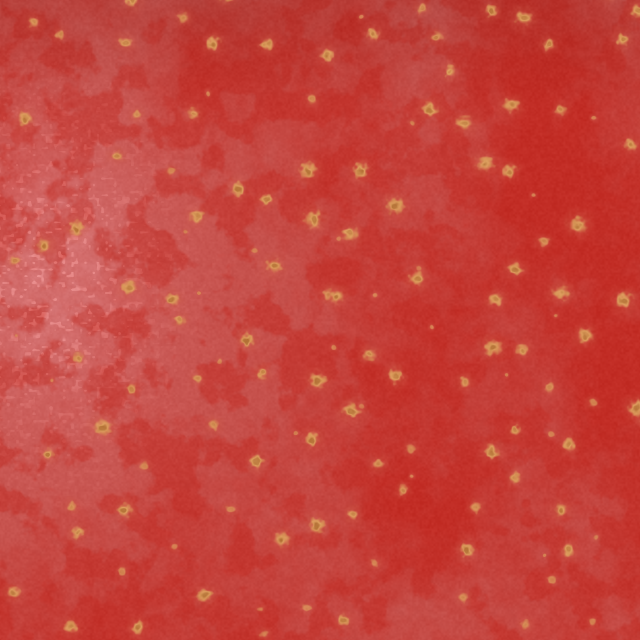
Reproduce this texture procedurally as a WebGL 1 fragment shader.

```glsl
precision highp float;
uniform vec2 u_resolution;

const vec3 DEEP_RED = vec3(0.76, 0.175, 0.145);
const vec3 ROSE = vec3(0.775, 0.315, 0.295);
const vec3 SHEEN = vec3(0.84, 0.46, 0.46);
const vec3 HALO = vec3(0.81, 0.37, 0.29);
const vec3 CORK = vec3(0.86, 0.62, 0.36);
const vec3 PIT = vec3(0.69, 0.43, 0.20);

float hash(vec2 p) {
  vec3 q = fract(vec3(p.xyx) * 0.1031);
  q += dot(q, q.yzx + 33.33);
  return fract((q.x + q.y) * q.z);
}

float noise(vec2 p) {
  vec2 cell = floor(p);
  vec2 f = fract(p);
  f = f * f * (3.0 - 2.0 * f);
  float low = mix(hash(cell), hash(cell + vec2(1.0, 0.0)), f.x);
  float high = mix(hash(cell + vec2(0.0, 1.0)), hash(cell + 1.0), f.x);
  return mix(low, high, f.y);
}

float fbm(vec2 p) {
  float sum = 0.0;
  float amp = 0.53;
  for (int i = 0; i < 4; i++) {
    sum += amp * noise(p);
    p = mat2(0.8, 0.6, -0.6, 0.8) * p * 2.03 + 17.3;
    amp *= 0.5;
  }
  return sum;
}

// Soft elliptical falloff
float glow(vec2 p, vec2 center, vec2 size) {
  vec2 d = (p - center) / size;
  return exp(-dot(d, d));
}

// Mottled red skin with a glossy patch
vec3 skin(vec2 p) {
  float wide = glow(p, vec2(0.08, 0.58), vec2(0.38, 0.42));
  float gloss = glow(p, vec2(0.08, 0.57), vec2(0.17, 0.25));
  float blotch = smoothstep(0.46, 0.62, fbm(p * 24.0 + 5.0));
  float cloud = fbm(p * vec2(6.0, 4.5) + 41.0) - 0.5;
  float pink = 0.52 + 1.7 * cloud + 0.5 * wide - 0.12 * p.x;
  pink += 0.5 * (fbm(p * 45.0 + 70.0) - 0.5);
  pink = clamp(pink, 0.0, 1.0) * (1.0 - 0.55 * blotch);
  vec3 color = mix(DEEP_RED, ROSE, pink);

  // Gloss breaks up into fine flecks
  float fleck = smoothstep(0.66, 0.9, noise(p * vec2(150.0, 190.0)));
  float shine = gloss * (0.85 - 0.45 * blotch + 0.6 * (fbm(p * 60.0) - 0.5));
  color = mix(color, SHEEN, clamp(shine, 0.0, 1.0));
  color += vec3(0.08, 0.11, 0.11) * fleck * gloss;

  // Shaded upper edge
  float shade = smoothstep(0.8, 1.05, p.y) * (0.5 + 0.5 * fbm(p * 9.0));
  return color * (1.0 - 0.1 * shade);
}

// One corky dot: pale halo, yellow ring, darker pit
vec3 dotLayer(vec3 color, vec2 d, float radius, float seed) {
  float wobble = 0.7 * (noise(d * 170.0 + seed * 91.0) - 0.5);
  float r = length(d) / radius + wobble;
  float halo = exp(-0.55 * r * r);
  float body = 1.0 - smoothstep(0.45, 1.25, r);
  float pit = 1.0 - smoothstep(0.1, 0.6, length(d / radius + 0.25 * (seed - 0.5)) + wobble);
  float big = smoothstep(0.005, 0.0095, radius);
  color = mix(color, HALO, 0.75 * halo);
  color = mix(color, CORK, body * mix(0.6, 0.95, big));
  return mix(color, PIT, pit * big * mix(0.45, 0.9, seed));
}

// Dots scattered on a jittered grid, larger toward the upper right
vec3 addDots(vec3 color, vec2 p, float grid, float share, vec2 radii, float seed) {
  vec2 home = floor(p * grid);
  for (int y = -1; y <= 1; y++) {
    for (int x = -1; x <= 1; x++) {
      vec2 cell = home + vec2(float(x), float(y));
      vec2 key = cell + seed;
      vec2 jitter = vec2(hash(key + 3.1), hash(key + 27.7));
      vec2 center = (cell + 0.06 + 0.88 * jitter) / grid;
      float density = share * mix(0.65, 1.1, smoothstep(0.0, 0.5, center.x));
      if (hash(key + 51.3) < density) {
        float radius = mix(radii.x, radii.y, hash(key + 83.9));
        radius *= 0.86 + 0.3 * center.x * center.y;
        vec2 d = p - center;
        d.x *= mix(0.82, 1.15, hash(key + 12.5));
        color = dotLayer(color, d, radius, hash(key + 64.2));
      }
    }
  }
  return color;
}

void main() {
  vec2 p = gl_FragCoord.xy / min(u_resolution.x, u_resolution.y);
  vec3 color = skin(p);
  color = addDots(color, p, 9.0, 0.4, vec2(0.003, 0.005), 140.0);
  color = addDots(color, p, 11.5, 0.8, vec2(0.0065, 0.0125), 20.0);

  // Fine surface grain
  float grain = noise(p * 330.0) + noise(p * 210.0 + 9.0) - 1.0;
  color += grain * vec3(0.02, 0.026, 0.026);
  gl_FragColor = vec4(clamp(color, 0.0, 1.0), 1.0);
}
```
